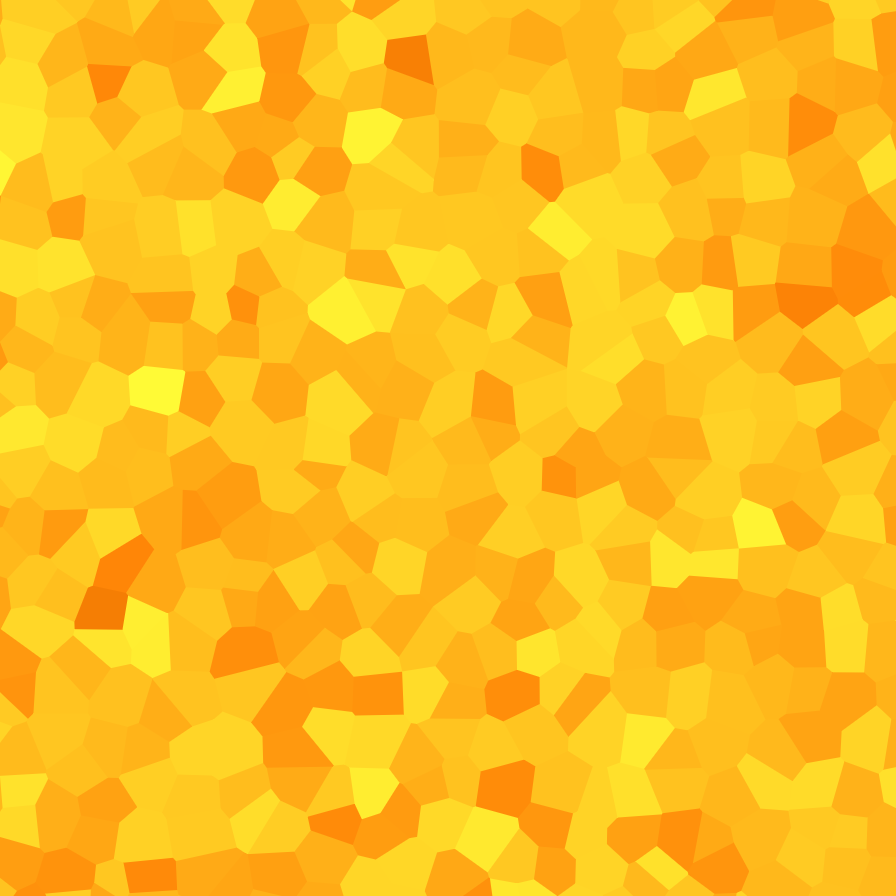
This texture is drawn by a WebGL 1 fragment shader. Its source:

```glsl
precision highp float;
// Amber mosaic of irregular straight-sided cells, each one flat colour.
// A jittered grid gives Voronoi cells; a bell-shaped random tone per cell
// runs from deep orange through gold to lemon yellow.

uniform vec2 u_resolution;

// Three independent random values in 0..1 for a grid cell.
vec3 hash3(vec2 cell) {
  vec3 p = fract(cell.xyx * vec3(0.1031, 0.1030, 0.0973));
  p += dot(p, p.yxz + 33.33);
  return fract((p.xxy + p.yzz) * p.zyx);
}

// Seed point of a cell, jittered around the cell centre.
vec2 seedPoint(vec2 cell) {
  return cell + 0.5 + 0.88 * (hash3(cell + 17.0).xy - 0.5);
}

// Flat colour of a cell: the sum of three random values clusters at gold.
vec3 cellColor(vec2 cell) {
  float spread = dot(hash3(cell + 71.0), vec3(1.0)) - 1.5;
  float green = 0.738 + 0.185 * spread;
  float red = 1.0 - 1.5 * max(0.52 - green, 0.0);
  float blue = 0.05 + 0.4 * (green - 0.58);
  return clamp(vec3(red, green, blue), 0.0, 1.0);
}

void main() {
  float cellsAcross = 20.5;
  float canvasSize = min(u_resolution.x, u_resolution.y);
  vec2 p = gl_FragCoord.xy / canvasSize * cellsAcross + 40.0;
  vec2 base = floor(p);

  // Find the nearest and second nearest seeds.
  float nearDist = 1e3;
  float nextDist = 1e3;
  vec2 nearCell = base;
  vec2 nextCell = base;
  for (int j = -2; j <= 2; j++) {
    for (int i = -2; i <= 2; i++) {
      vec2 cell = base + vec2(float(i), float(j));
      vec2 offset = seedPoint(cell) - p;
      float dist = dot(offset, offset);
      if (dist < nearDist) {
        nextDist = nearDist;
        nextCell = nearCell;
        nearDist = dist;
        nearCell = cell;
      } else if (dist < nextDist) {
        nextDist = dist;
        nextCell = cell;
      }
    }
  }

  // Blend across the shared border over about one pixel.
  float seedGap = max(distance(seedPoint(nearCell), seedPoint(nextCell)), 1e-3);
  float borderDist = 0.5 * (nextDist - nearDist) / seedGap;
  float pixel = cellsAcross / canvasSize;
  float coverage = clamp(0.5 + borderDist / pixel, 0.0, 1.0);
  vec3 color = mix(cellColor(nextCell), cellColor(nearCell), coverage);

  gl_FragColor = vec4(color, 1.0);
}
```
